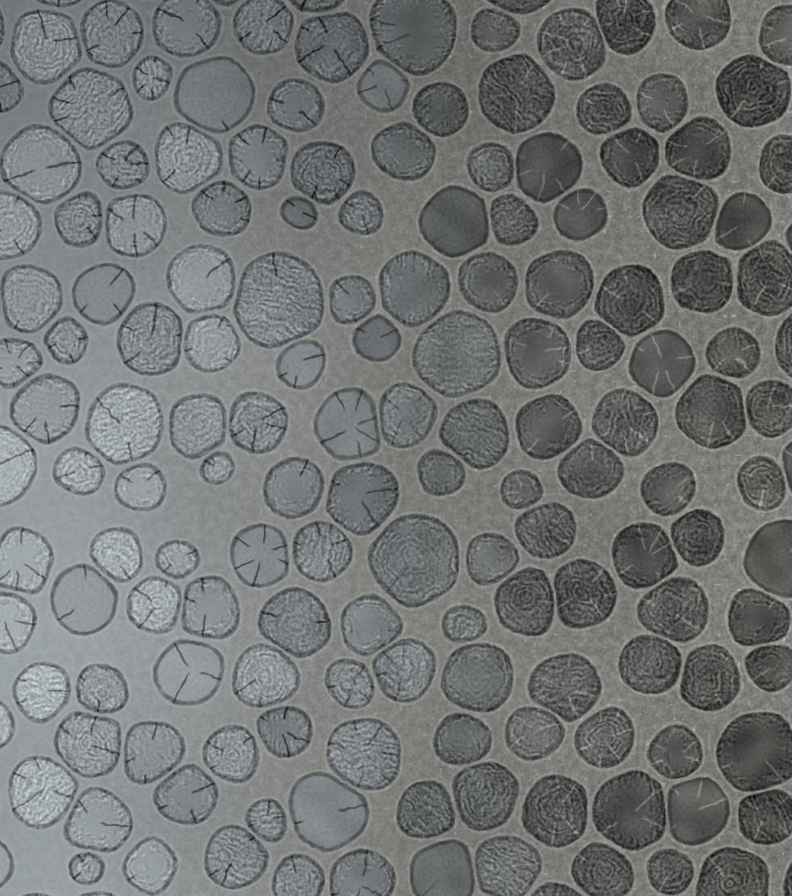
Write a Shadertoy shader that draws this texture.

```glsl
// Log slices of mixed size packed in mortar, glossy and pale at left, dark at right.
// A jittered hex grid gives the centres, neighbour distances give the radii;
// each slice gets a thin bark line, broken growth rings and radial cracks.
#define ROWS 12.0
#define JITTER 0.46
#define MORTAR_GAP 0.022
#define BARK_WIDTH 0.028
#define RING_FREQ 72.0
#define GRAIN_CONTRAST 0.125
#define TONE_LEFT 0.64
#define TONE_RIGHT 0.315
#define COOL vec3(0.965, 1.01, 1.035)
#define WARM vec3(1.01, 1.005, 0.975)

const float TAU = 6.2831853;
const float ROW_STEP = 0.866;

vec2 hash2(vec2 p) {
    vec3 q = fract(p.xyx * vec3(0.1031, 0.1030, 0.0973));
    q += dot(q, q.yzx + 33.33);
    return fract((q.xx + q.yz) * q.zy);
}

vec2 gradient(vec2 cell) {
    float a = TAU * hash2(cell + 37.0).x;
    return vec2(cos(a), sin(a));
}

// Gradient noise, about -1 to 1
float gnoise(vec2 p) {
    vec2 i = floor(p), f = p - i;
    vec2 u = f * f * f * (f * (f * 6.0 - 15.0) + 10.0);
    vec2 e = vec2(1.0, 0.0);
    float low = mix(dot(gradient(i), f), dot(gradient(i + e), f - e), u.x);
    float high = mix(dot(gradient(i + e.yx), f - e.yx), dot(gradient(i + 1.0), f - 1.0), u.x);
    return 1.5 * mix(low, high, u.y);
}

float smoothMax(float a, float b, float k) {
    float h = max(k - abs(a - b), 0.0) / k;
    return max(a, b) + 0.25 * h * h * k;
}

vec2 sliceCentre(vec2 cell) {
    vec2 grid = vec2(cell.x + 0.5 + 0.5 * mod(cell.y, 2.0), (cell.y + 0.5) * ROW_STEP);
    return grid + (hash2(cell + 11.0) - 0.5) * JITTER;
}

float sliceWeight(vec2 cell) { return mix(0.6, 1.5, hash2(cell + 71.0).x); }

// Shares the distance to every neighbour by weight; a power mean favours the nearest
float sliceRadius(vec2 cell, vec2 centre) {
    float w = sliceWeight(cell), sum = 0.0;
    for (int k = 0; k < 9; k++) {
        if (k == 4) continue;
        vec2 other = cell + vec2(k % 3 - 1, k / 3 - 1);
        float share = distance(centre, sliceCentre(other)) * w / (w + sliceWeight(other));
        sum += pow(share, -6.0);
    }
    return 0.97 * pow(sum / 6.0, -1.0 / 6.0);
}

void mainImage(out vec4 fragColor, in vec2 fragCoord) {
    vec2 uv = fragCoord / iResolution.y;
    float across = fragCoord.x / iResolution.x;
    float px = ROWS / iResolution.y;
    vec2 p = uv * ROWS + 20.0;
    vec2 warped = p + 0.045 * vec2(gnoise(p * 1.7), gnoise(p * 1.7 + 40.0))
                    + 0.009 * gnoise(p * 13.0);

    // Nearest slice and its rival
    float first = 9.0, second = 9.0, size = 0.5;
    vec2 id = vec2(0.0), q = vec2(0.0);
    for (int k = 0; k < 9; k++) {
        float row = floor(warped.y / ROW_STEP) + float(k / 3 - 1);
        vec2 cell = vec2(floor(warped.x - 0.5 * mod(row, 2.0)) + float(k % 3 - 1), row);
        vec2 c = sliceCentre(cell);
        float r = sliceRadius(cell, c);
        float f = length(warped - c) - r;
        if (f < first) {
            second = first; first = f; id = cell; q = warped - c; size = r;
        } else second = min(second, f);
    }
    float edge = smoothMax(first, 0.5 * (first - second) + MORTAR_GAP, 0.12);
    float inside = smoothstep(px, -px, edge);
    vec2 kind = hash2(id + 5.0), mood = hash2(id + 133.0);
    float d = length(q);

    // Light falling off to the right and the upper left
    float shade = 0.15 * smoothstep(0.45, 1.0, uv.y) * (1.0 - across);
    float cloud = gnoise(p * 0.45);
    float fine = gnoise(p * 23.0), coarse = gnoise(p * 9.0);

    // Mortar: smooth at left, gritty at right
    float mortar = mix(0.61, 0.48, smoothstep(0.0, 0.65, across)) - shade + 0.03 * cloud;
    mortar += mix(0.03, 0.10, across) * (0.6 * fine + 0.6 * coarse);
    mortar += 0.13 * smoothstep(0.5, 0.8, gnoise(p * 15.0 + 9.0)) * across;

    // Growth rings or straight saw marks, broken into short ridges
    vec2 saw = vec2(cos(TAU * kind.x), sin(TAU * kind.x));
    float along = kind.y < 0.7 ? d : dot(q, saw);
    float ridges = sin(along * RING_FREQ + 5.0 * gnoise(p * 3.5) + 2.2 * coarse);
    ridges *= smoothstep(-0.45, 0.35, gnoise(p * 6.0 + 17.0));
    float worn = smoothstep(-0.26, -0.03, edge + 0.16 * coarse);
    float cover = mood.x < 0.12 ? 0.12 : mix(worn, 1.0, smoothstep(0.3, 0.75, mood.x));
    float face = mix(TONE_LEFT, TONE_RIGHT, smoothstep(-0.05, 0.95, across)) - shade;
    face += 0.10 * (mood.y - 0.5) + 0.03 * cloud + 0.09 * across * gnoise(p * 2.6);
    face += GRAIN_CONTRAST * cover * (0.65 * ridges + 0.8 * fine) + 0.02 * fine;

    // Radial cracks: dark at left, pale at right
    float sectors = floor(4.0 + 5.0 * kind.x);
    float turn = (atan(q.y, q.x) / TAU + 0.5) * sectors;
    vec2 crackRnd = hash2(id * 7.0 + floor(turn) + 200.0);
    float swing = fract(turn) - 0.5 - 0.5 * (crackRnd.x - 0.5);
    float off = abs(swing * TAU / sectors * d + 0.015 * coarse);
    float crack = smoothstep(0.012 + px, 0.004, off) * step(0.5, crackRnd.y);
    crack *= smoothstep(0.0, 0.15, d / size - 1.3 * (crackRnd.y - 0.5));
    face += crack * mix(-0.24, 0.15, smoothstep(0.35, 0.75, across));

    // Bark line with a pale lip outside it
    float bark = smoothstep(BARK_WIDTH + px, 0.3 * BARK_WIDTH, abs(edge + 0.02));
    bark *= 0.75 + 0.35 * coarse;
    float lip = smoothstep(0.03, 0.0, abs(edge - 0.03));
    mortar += 0.06 * lip * (0.5 + across);

    vec3 faceColor = face * mix(COOL, WARM, smoothstep(0.3, 1.0, across));
    vec3 mortarColor = mortar * mix(COOL, WARM, smoothstep(0.0, 0.6, across));
    vec3 color = mix(mortarColor, faceColor, inside);
    color *= 1.0 - mix(0.46, 0.3, across) * clamp(bark, 0.0, 1.0);
    fragColor = vec4(clamp(color, 0.0, 1.0), 1.0);
}
```
